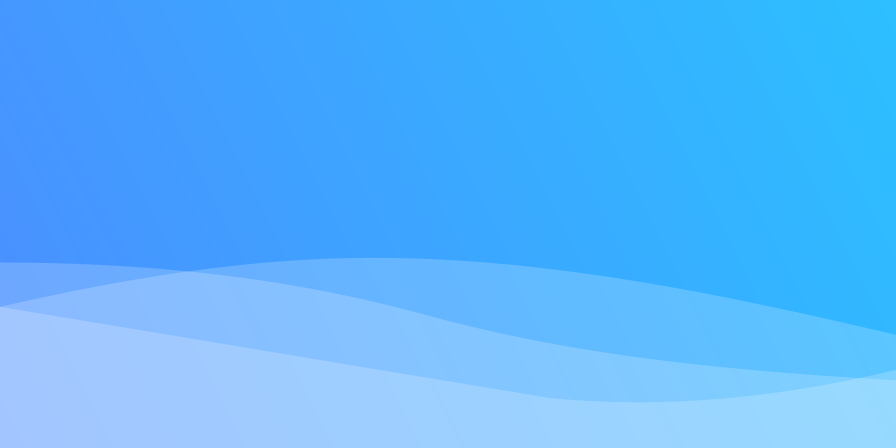
A Shadertoy shader for this background:

```glsl
// Blue diagonal gradient with three overlapping translucent waves along the bottom.

const vec3 START_COLOR = vec3(0.295, 0.555, 1.0);   // lower left
const vec3 END_COLOR   = vec3(0.175, 0.750, 1.0);   // upper right
const vec2 GRADIENT_DIR = vec2(0.40, 0.20);         // progress per canvas unit
const vec3 WAVE_COLOR = vec3(1.0);
const float WAVE_ALPHA = 0.2;

// Knots of the wave crests: x, height, slope
const vec3 FALLING_START = vec3(0.0, 0.414, 0.0);
const vec3 FALLING_MID   = vec3(0.9505, 0.297, -0.275);
const vec3 FALLING_END   = vec3(2.0, 0.151, -0.06);
const vec3 HILL_START = vec3(0.0, 0.315, 0.23);
const vec3 HILL_TOP   = vec3(0.833, 0.4245, 0.0);
const vec3 HILL_END   = vec3(2.0, 0.2526, -0.235);
const vec3 FRONT_START = vec3(0.0, 0.315, -0.166);
const vec3 FRONT_MID   = vec3(1.224, 0.112, -0.166);
const vec3 FRONT_END   = vec3(2.0, 0.1745, 0.24);
const float FRONT_EXIT_SLOPE = -0.10;               // slope right of the middle knot

// Cubic Hermite curve between two knots
float hermite(float x, vec3 a, vec3 b) {
    float span = b.x - a.x;
    float t = (x - a.x) / span;
    float s = t * t * (3.0 - 2.0 * t);
    float u = 1.0 - t;
    return mix(a.y, b.y, s) + span * t * u * (a.z * u - b.z * t);
}

// Crest height through three knots
float crest(float x, vec3 a, vec3 b, vec3 c) {
    return x < b.x ? hermite(x, a, b) : hermite(x, b, c);
}

// Lays a translucent wave below its crest, with a one-pixel soft edge
vec3 addWave(vec3 color, float y, float height) {
    float pixel = 1.0 / iResolution.y;
    float cover = clamp((height - y) / pixel + 0.5, 0.0, 1.0);
    return mix(color, WAVE_COLOR, WAVE_ALPHA * cover);
}

void mainImage(out vec4 fragColor, in vec2 fragCoord) {
    // Canvas units: x from 0 to 2, y from 0 to 1
    vec2 p = vec2(2.0, 1.0) * fragCoord / iResolution.xy;

    // Background gradient
    vec3 color = mix(START_COLOR, END_COLOR, dot(p, GRADIENT_DIR));

    // Waves, back to front
    color = addWave(color, p.y, crest(p.x, FALLING_START, FALLING_MID, FALLING_END));
    color = addWave(color, p.y, crest(p.x, HILL_START, HILL_TOP, HILL_END));

    vec3 frontExit = vec3(FRONT_MID.xy, FRONT_EXIT_SLOPE);
    float front = p.x < FRONT_MID.x ? hermite(p.x, FRONT_START, FRONT_MID)
                                    : hermite(p.x, frontExit, FRONT_END);
    color = addWave(color, p.y, front);

    fragColor = vec4(color, 1.0);
}
```
